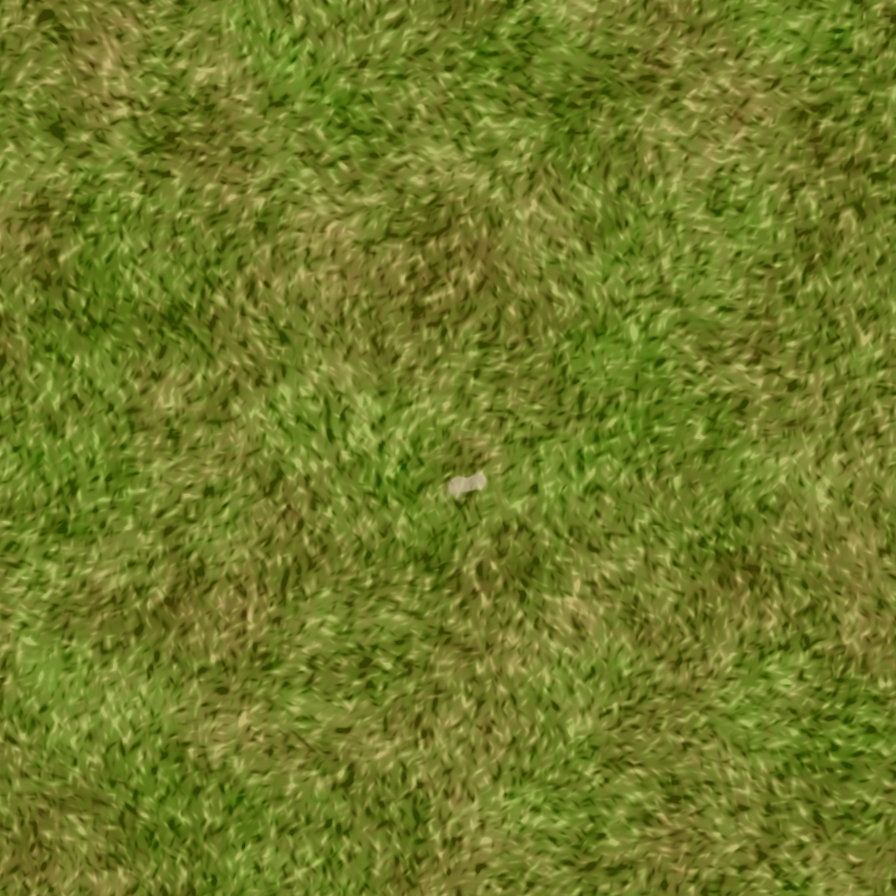
A WebGL 1 fragment shader for this texture:

```glsl
precision highp float;
// Sunlit short lawn: soft blades in light and dark greens over uneven patches.
// Blades are scattered signed Gaussian strokes that follow a slow direction
// field; gradient noise adds shade, straw and moss, and one pale leaf lies on top.
uniform vec2 u_resolution;

const vec3 DARK_GREEN = vec3(0.285, 0.335, 0.030);
const vec3 MID_GREEN = vec3(0.437, 0.482, 0.148);
const vec3 LIGHT_GREEN = vec3(0.610, 0.640, 0.310);
const vec3 STRAW_SHIFT = vec3(0.030, -0.010, 0.022);
const vec3 LEAF_COLOR = vec3(0.73, 0.69, 0.53);

const float COARSE_CELLS = 62.0;   // blade cells across the canvas
const float MEDIUM_CELLS = 73.0;
const float FINE_CELLS = 108.0;
const vec2 BLADE_SIZE = vec2(0.50, 0.20);  // length and width, in cells
const float BLADE_CONTRAST = 2.45;
const float PATCH_CONTRAST = 1.1;
const float MAIN_ANGLE = 0.95;
const float ANGLE_DRIFT = 3.0;
const float ANGLE_SPREAD = 1.9;
const vec2 LEAF_CENTER = vec2(0.52, 0.457);
const vec2 LEAF_SIZE = vec2(0.023, 0.013);
const float LEAF_ANGLE = 0.3;

vec2 hash2(vec2 p) {
  vec3 q = fract(vec3(p.xyx) * vec3(0.1031, 0.1030, 0.0973));
  q += dot(q, q.yzx + 33.33);
  return fract((q.xx + q.yz) * q.zy);
}

// Turns v into the frame of an axis at the given angle.
vec2 alongAxis(vec2 v, float angle) {
  float c = cos(angle), s = sin(angle);
  return vec2(c * v.x + s * v.y, c * v.y - s * v.x);
}

float cornerSlope(vec2 cell, vec2 offset) {
  float angle = 6.2832 * hash2(cell + 17.0).x;
  return dot(vec2(cos(angle), sin(angle)), offset);
}

float gradientNoise(vec2 p) {
  vec2 i = floor(p), f = fract(p);
  vec2 w = f * f * f * (f * (f * 6.0 - 15.0) + 10.0);
  vec2 e = vec2(1.0, 0.0);
  float low = mix(cornerSlope(i, f), cornerSlope(i + e, f - e), w.x);
  float high = mix(cornerSlope(i + e.yx, f - e.yx),
                   cornerSlope(i + 1.0, f - 1.0), w.x);
  return mix(low, high, w.y);
}

// Sum of one light or dark stroke per cell.
float blades(vec2 p, float direction, float seed) {
  vec2 cell = floor(p);
  float sum = 0.0;
  for (int y = -1; y <= 1; y++) {
    for (int x = -1; x <= 1; x++) {
      vec2 id = cell + vec2(float(x), float(y));
      vec2 place = hash2(id + seed);
      vec2 kind = hash2(id + seed + 311.0);
      float angle = direction + (kind.x - 0.5) * ANGLE_SPREAD;
      vec2 d = alongAxis(p - id - place, angle) / BLADE_SIZE;
      sum += (2.0 * kind.y - 1.0) * exp(-dot(d, d));
    }
  }
  return sum;
}

// Coverage of the small ragged leaf.
float leafMask(vec2 p) {
  vec2 d = alongAxis(p - LEAF_CENTER, LEAF_ANGLE) / LEAF_SIZE;
  float edge = length(d) + 0.9 * gradientNoise(p * 70.0 + 5.0);
  return 1.0 - smoothstep(0.65, 1.15, edge);
}

void main() {
  vec2 p = gl_FragCoord.xy / min(u_resolution.x, u_resolution.y);

  // Blade texture
  float direction = MAIN_ANGLE + ANGLE_DRIFT * gradientNoise(p * 4.0 + 40.0);
  float grass = blades(p * COARSE_CELLS, direction, 100.0)
              + blades(p * MEDIUM_CELLS, direction, 430.0)
              + 0.8 * blades(p * FINE_CELLS, direction, 790.0);

  // Uneven growth, with a faint shadow behind the leaf
  float patches = gradientNoise(p * 7.0 + 11.0) + gradientNoise(p * 18.0 + 23.0);
  vec2 fromShadow = (p - LEAF_CENTER - vec2(0.0, 0.04)) / 0.035;
  float shadow = exp(-dot(fromShadow, fromShadow));
  float tone = BLADE_CONTRAST * grass + PATCH_CONTRAST * patches - 0.6 * shadow;

  // Tone to green, then towards straw or moss
  vec3 color = tone < 0.0
    ? MID_GREEN + (MID_GREEN - DARK_GREEN) * max(tone, -2.4) / 1.6
    : MID_GREEN + (LIGHT_GREEN - MID_GREEN) * min(tone, 2.8) / 1.8;
  float straw = 2.6 * gradientNoise(p * 5.0 + 61.0)
              + 1.8 * gradientNoise(p * 14.0 + 83.0)
              + 1.5 * gradientNoise(p * 60.0 + 97.0);
  color += STRAW_SHIFT * (straw + shadow);

  // Pale leaf
  vec3 leaf = LEAF_COLOR + 0.05 * clamp(tone, -2.0, 2.0);
  color = mix(color, leaf, 0.9 * leafMask(p));

  gl_FragColor = vec4(clamp(color, 0.0, 1.0), 1.0);
}
```
